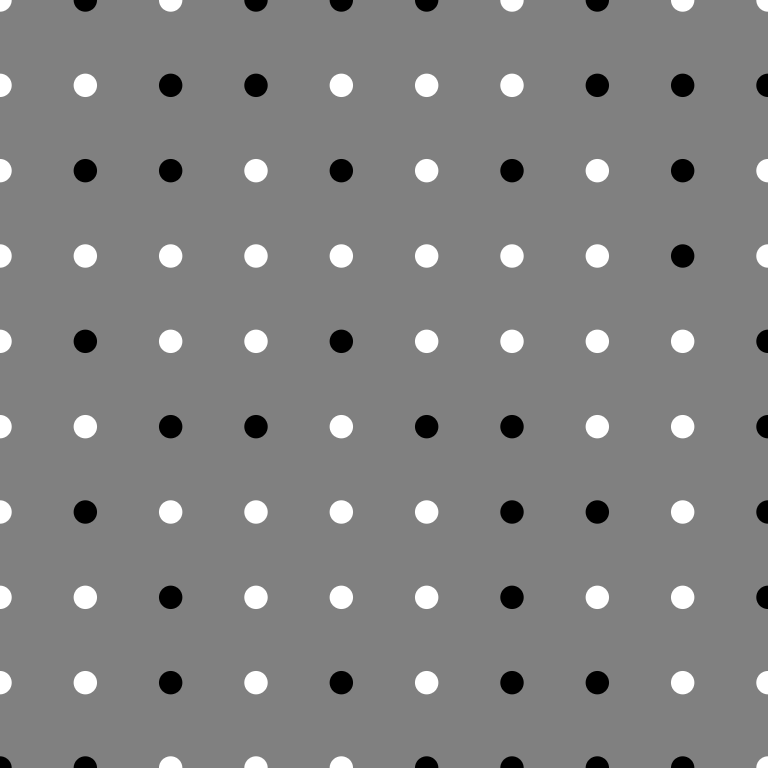
Reproduce this pattern procedurally as a WebGL 1 fragment shader.

```glsl
precision highp float;

// Square lattice of small round dots on a flat mid-grey ground.
// Each lattice point holds one dot, coloured black or white by a hash of its
// cell index; dots on the canvas border are cut in half.

uniform vec2 u_resolution;

const float REPEATS = 9.0;        // lattice steps across the canvas
const float DOT_RADIUS = 0.137;   // in lattice steps
const float BLACK_SHARE = 0.45;   // fraction of dots that are black
const float SEED = 17.0;
const vec3 GROUND = vec3(0.502);
const vec3 BLACK = vec3(0.0);
const vec3 WHITE = vec3(1.0);

// Sine-free hash of a lattice index, in 0..1
float hash(vec2 p) {
    vec3 q = fract(p.xyx * 0.1031);
    q += dot(q, q.yzx + 33.33);
    return fract((q.x + q.y) * q.z);
}

void main() {
    float canvasSize = min(u_resolution.x, u_resolution.y);
    vec2 lattice = gl_FragCoord.xy / canvasSize * REPEATS;
    float pixel = REPEATS / canvasSize;

    // Nearest lattice point and signed distance to its dot
    vec2 index = floor(lattice + 0.5);
    float dotDistance = length(lattice - index) - DOT_RADIUS;
    float coverage = clamp(0.5 - dotDistance / pixel, 0.0, 1.0);

    // Random choice of dot colour
    vec3 dotColor = mix(BLACK, WHITE, step(BLACK_SHARE, hash(index + SEED)));

    gl_FragColor = vec4(mix(GROUND, dotColor, coverage), 1.0);
}
```
